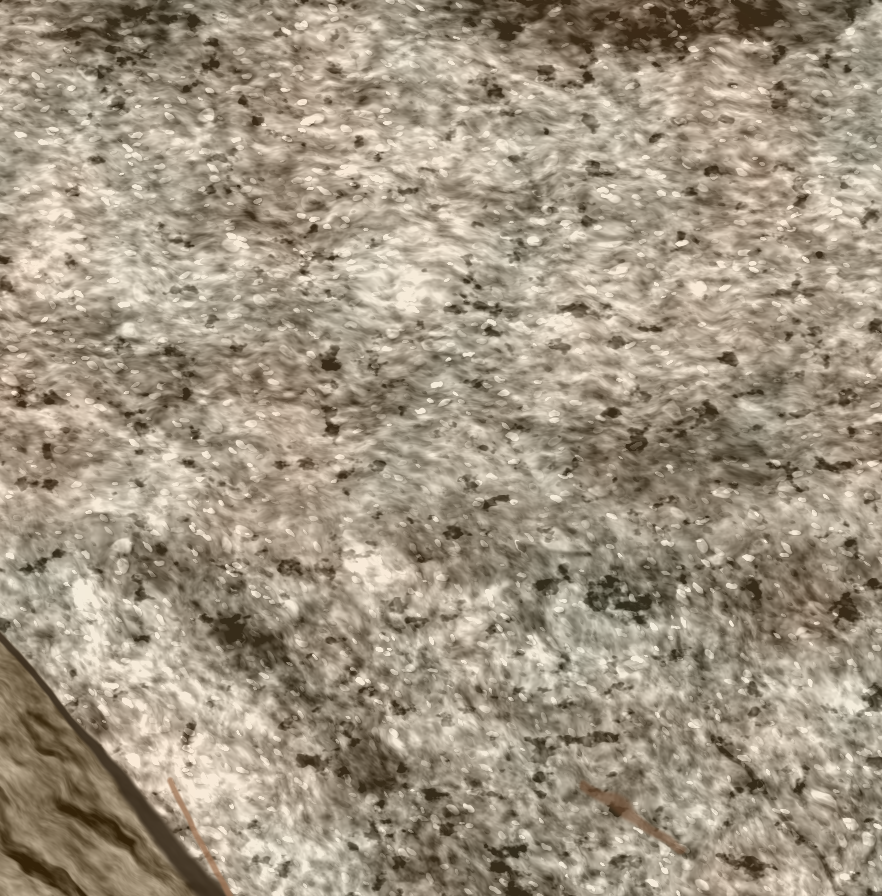
Write a WebGL 2 fragment shader that draws this texture.

```glsl
#version 300 es
precision highp float;
// Sunlit conglomerate rock: broad light and dark zones, streaky grain noise,
// scattered flecks and shaded pebbles from jittered cells, and a darker,
// diagonally layered slab beyond a crack in the lower left corner.
uniform vec2 u_resolution;
out vec4 fragColor;

float hash(vec2 p) {
  vec3 q = fract(p.xyx * vec3(0.1031, 0.1030, 0.0973));
  q += dot(q, q.yzx + 33.33);
  return fract((q.x + q.y) * q.z);
}

float noise(vec2 p) {
  vec2 i = floor(p), f = fract(p);
  f = f * f * (3.0 - 2.0 * f);
  return mix(mix(hash(i), hash(i + vec2(1, 0)), f.x),
             mix(hash(i + vec2(0, 1)), hash(i + vec2(1, 1)), f.x), f.y);
}

// Layered noise centred on zero.
float fbm(vec2 p, int octaves) {
  float sum = 0.0, gain = 0.5;
  for (int i = 0; i < octaves; i++) {
    sum += gain * (noise(p) - 0.5);
    p = mat2(1.94, 0.5, -0.5, 1.94) * p + 17.3;
    gain *= 0.55;
  }
  return sum;
}

// Coordinates along and across a direction.
vec2 turn(vec2 p, float angle) {
  float c = cos(angle), s = sin(angle);
  return vec2(c * p.x + s * p.y, c * p.y - s * p.x);
}

float blob(vec2 p, vec2 centre, vec2 radius, float angle) {
  vec2 d = turn(p - centre, angle) / radius;
  return exp(-dot(d, d));
}

float strand(vec2 p, vec2 a, vec2 b, float width) {
  vec2 d = b - a;
  float t = clamp(dot(p - a, d) / dot(d, d), 0.0, 1.0);
  return 1.0 - smoothstep(0.3 * width, width, length(p - a - t * d));
}

// Tone offset of scattered stones, lit from the upper left.
float stones(vec2 p, float cells, float share, float angle, float stretch, float relief) {
  vec2 g = p * cells, squash = vec2(1.0, stretch);
  float wobble = 0.7 * (noise(g * 2.7 + cells) - 0.5), tone = 0.0;
  for (int k = 0; k < 9; k++) {
    vec2 id = floor(g) + vec2(k % 3 - 1, k / 3 - 1), key = id + cells * 3.0;
    if (hash(key + 5.7) > share) continue;
    float tilt = angle + 1.1 * (hash(key + 31.3) - 0.5);
    float size = mix(0.28, 0.72, hash(key + 47.1)), pale = hash(key + 59.3);
    vec2 d = (g - id - vec2(hash(key + 11.1), hash(key + 23.9))) / size;
    float shadow = length(turn(d - vec2(0.25, -0.18), tilt) * squash) + wobble;
    float body = length(turn(d, tilt) * squash) + wobble;
    float lit = dot(d, vec2(-0.6, 0.75)) * relief;
    tone = mix(tone, -relief, 0.8 - 0.8 * smoothstep(0.65, 1.2, shadow));
    tone = mix(mix(-0.12, 0.32, pale * pale) + lit, tone, smoothstep(0.7, 1.05, body));
  }
  return tone;
}

// Large patches of sun, damp and shade.
float zones(vec2 p) {
  float t = 0.13 * blob(p, vec2(0.56, 0.68), vec2(0.13, 0.045), -0.15);
  t += 0.11 * blob(p, vec2(0.19, 0.69), vec2(0.17, 0.06), -0.2);
  t += 0.17 * blob(p, vec2(0.24, 0.11), vec2(0.20, 0.07), -0.85);
  t += 0.12 * blob(p, vec2(0.09, 0.31), vec2(0.13, 0.06), -0.6);
  t += 0.10 * blob(p, vec2(0.90, 0.21), vec2(0.10, 0.08), 0.0);
  t += 0.15 * blob(p, vec2(0.94, 0.42), vec2(0.08, 0.03), -0.1);
  t -= 0.13 * blob(p, vec2(0.88, 0.50), vec2(0.30, 0.05), -0.05);
  t -= 0.12 * blob(p, vec2(0.72, 0.38), vec2(0.25, 0.06), -0.1);
  t -= 0.08 * blob(p, vec2(0.25, 0.58), vec2(0.24, 0.04), 0.1);
  t -= 0.20 * blob(p, vec2(0.27, 0.28), vec2(0.15, 0.035), -0.72);
  t -= 0.32 * blob(p, vec2(0.42, 0.165), vec2(0.04, 0.022), 0.5);
  t -= 0.16 * blob(p, vec2(0.52, 0.04), vec2(0.12, 0.04), -0.5);
  return t - 0.24 * smoothstep(0.95, 1.01, p.y + 0.25 * fbm(p * 7.0, 3));
}

void main() {
  vec2 p = gl_FragCoord.xy / u_resolution.y;
  vec2 warp = 0.03 * vec2(fbm(p * 14.0, 3), fbm(p * 14.0 + 40.0, 3)), q = p + warp;
  float upper = smoothstep(0.30, 0.55, p.y), flow = mix(-0.65, -0.12, upper);
  // Mottling, directional grain and dark pits
  float tone = 0.67 + zones(q + warp) + 0.45 * fbm(turn(p, -0.15) * vec2(9.0, 20.0), 4);
  float level = fbm(turn(q, -0.12) * vec2(62.0, 135.0), 3);
  float steep = fbm(turn(q, -0.85) * vec2(75.0, 110.0), 3);
  tone += 0.75 * mix(steep, level, upper);
  tone -= 0.32 * smoothstep(0.15, 0.27, fbm(p * vec2(38.0, 52.0) + 9.0, 4));
  // Flecks, small stones and raised pebbles
  float cluster = 0.8 + 1.2 * fbm(p * 8.0 + 70.0, 3);
  tone += cluster * stones(p, 88.0, 0.65, flow, 2.1, 0.10);
  tone += 0.75 * cluster * stones(q, 43.0, 0.38, flow, 1.9, 0.15);
  tone += mix(0.75, 0.3, upper) * stones(q, 17.0, 0.20, flow, 1.5, 0.25);
  // Fissures and rock colour
  tone -= 0.24 * strand(q, vec2(0.80, 0.18), vec2(0.95, 0.0), 0.005);
  float rust = strand(q, vec2(0.65, 0.13), vec2(0.76, 0.05), 0.008);
  vec3 colour = clamp(tone, 0.22, 0.97) - vec3(0.0, 0.050, 0.122);
  float cool = fbm(p * 6.0 + 30.0, 3) + 0.3 * blob(p, vec2(0.72, 0.22), vec2(0.2), 0.0);
  colour += cool * vec3(-0.06, 0.02, 0.04);
  colour = mix(colour, vec3(0.42, 0.29, 0.19), 0.65 * rust);
  // Layered slab, crack and dry twig
  float side = (p.y - 0.297 + 1.18 * p.x) / 1.55 + 0.5 * warp.x;
  vec2 bed = turn(q, -0.75);
  float beds = 0.54 + 0.5 * fbm(bed * vec2(10.0, 55.0), 4) + 0.4 * fbm(bed * vec2(60.0, 150.0), 3);
  beds -= 0.25 * smoothstep(0.10, 0.22, fbm(bed * vec2(12.0, 38.0) + 5.0, 3));
  vec3 slab = clamp(beds, 0.2, 0.9) - vec3(0.0, 0.065, 0.165);
  colour = mix(slab, colour, smoothstep(-0.004, 0.004, side));
  float gap = 0.005 + 0.014 * (1.0 - smoothstep(0.0, 0.22, p.y));
  float crack = 1.0 - smoothstep(0.4 * gap, gap, abs(side + 0.6 * gap));
  colour = mix(colour, vec3(0.23, 0.18, 0.12), 0.9 * crack);
  float twig = strand(p + 0.3 * warp, vec2(0.19, 0.13), vec2(0.255, 0.0), 0.005);
  fragColor = vec4(clamp(mix(colour, vec3(0.62, 0.46, 0.34), 0.8 * twig), 0.0, 1.0), 1.0);
}
```
